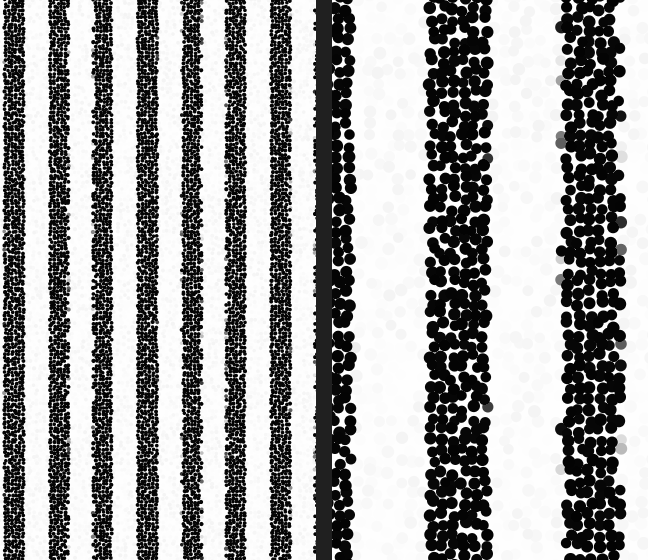
Left: the whole. Right: its middle third, enlarged.
This pattern is drawn by a Shadertoy shader. Its source:

```glsl
// Vertical black stripes on white, stippled with small round dots.
// Dots sit on a jittered square grid; each takes the stripe tone at its centre,
// leaving ragged stripe edges, pinholes in the black and faint specks in the white.

float hash(vec2 p) {
    vec3 q = fract(vec3(p.xyx) * 0.1031);
    q += dot(q, q.yzx + 33.33);
    return fract((q.x + q.y) * q.z);
}

// Ink amount of the underlying stripes, x in canvas widths
float stripeInk(float x) {
    float phase = fract(x * 7.123 - 0.321 + 0.5) - 0.5;
    return 1.0 - smoothstep(0.222, 0.229, abs(phase));
}

// Grey level of one dot: black in a stripe, nearly white outside
float dotTone(vec2 cell, float x) {
    float speck = hash(cell + 71.7);
    float paper = 0.995 - 0.04 * speck * speck * speck;
    float black = 0.01 + 0.02 * hash(cell + 19.1);
    return mix(paper, black, stripeInk(x));
}

void mainImage(out vec4 fragColor, in vec2 fragCoord) {
    const float DOTS_ACROSS = 90.0;
    vec2 p = fragCoord / iResolution.x * DOTS_ACROSS;
    float pixel = DOTS_ACROSS / iResolution.x;
    float tone = 0.995;

    // Darkest of the dots in the surrounding cells
    for (int j = -1; j <= 1; j++) {
        for (int i = -1; i <= 1; i++) {
            vec2 cell = floor(p) + vec2(i, j);
            vec2 jitter = vec2(hash(cell + 3.3), hash(cell + 47.9)) - 0.5;
            vec2 centre = cell + 0.5 + 0.6 * jitter;
            float radius = mix(0.5, 0.61, hash(cell + 101.3));
            float cover = clamp((radius - length(p - centre)) / pixel + 0.5, 0.0, 1.0);
            float shade = dotTone(cell, centre.x / DOTS_ACROSS);
            tone = min(tone, mix(0.995, shade, cover));
        }
    }
    fragColor = vec4(vec3(tone), 1.0);
}
```
